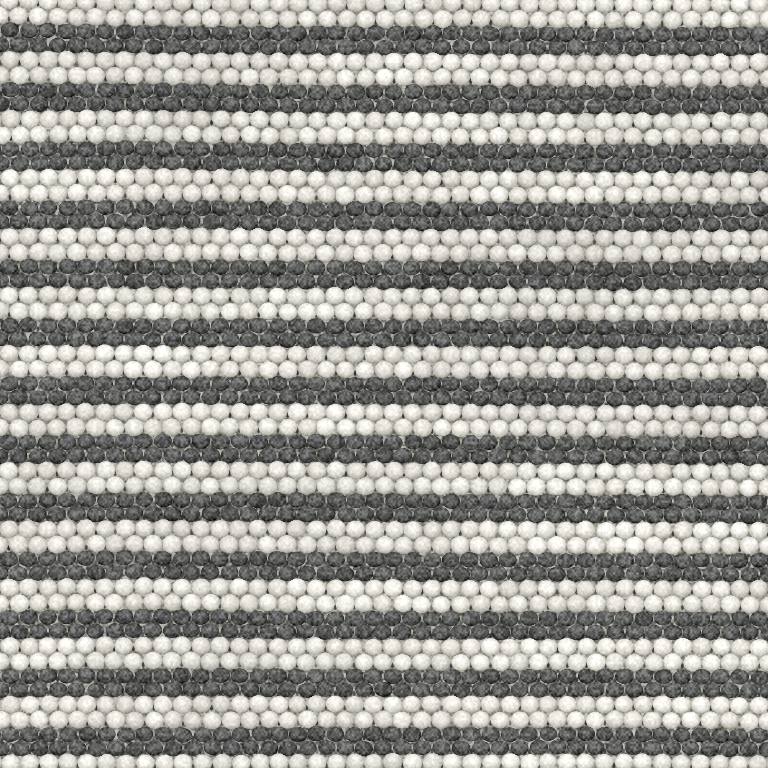
Write a Shadertoy shader that draws this texture.

```glsl
// Striped bubble knit: staggered rows of padded bumps, two cream rows then two
// charcoal rows, over a loose mesh. Each bump is a shaded dome picked from the
// nearest rows; noise adds heathered yarn, stray loops and pinholes.

const float COLUMNS = 40.0;        // bumps across
const float STRIPES = 13.1;        // cream and charcoal pairs down
const float STRIPE_START = 0.887;  // phase of the first full cream stripe
const float CREAM_SHARE = 0.53;    // part of each pair that is cream

const vec3 CREAM_LIT = vec3(0.97, 0.96, 0.935);
const vec3 CREAM_SHADE = vec3(0.63, 0.62, 0.58);
const vec3 CHARCOAL_LIT = vec3(0.41, 0.415, 0.41);
const vec3 CHARCOAL_SHADE = vec3(0.17, 0.17, 0.165);
const vec3 CREAM_MESH = vec3(0.60, 0.59, 0.55);
const vec3 CHARCOAL_MESH = vec3(0.43, 0.43, 0.41);
const vec3 LOOP_LIGHT = vec3(0.80, 0.80, 0.77);
const vec3 HOLE_DARK = vec3(0.20, 0.20, 0.19);

float hash(vec2 p) {
    vec3 q = fract(vec3(p.xyx) * 0.1031);
    q += dot(q, q.yzx + 33.33);
    return fract((q.x + q.y) * q.z);
}

float noise(vec2 p) {
    vec2 i = floor(p), f = fract(p);
    f = f * f * (3.0 - 2.0 * f);
    return mix(mix(hash(i), hash(i + vec2(1, 0)), f.x),
               mix(hash(i + vec2(0, 1)), hash(i + vec2(1, 1)), f.x), f.y);
}

// Fine yarn grain around zero, with faint knitted ribs
float yarnGrain(vec2 p) {
    float ribs = sin(p.x * 1250.0 + 2.0 * sin(p.y * 900.0));
    return noise(p * 300.0) + 0.6 * noise(p * 470.0 + 70.0) - 0.8 + 0.10 * ribs;
}

bool isCream(float row) {
    return mod(row, 4.0) < 2.0;
}

// Height of a row's middle, in stripe pairs
float rowCenter(float row) {
    float part = mod(row, 4.0);
    float center = isCream(row) ? CREAM_SHARE * (part + 0.5) / 2.0
                 : CREAM_SHARE + (1.0 - CREAM_SHARE) * (part - 1.5) / 2.0;
    return floor(row / 4.0) + center;
}

// Lit colour of a dome; d is the offset from its middle over its radius
vec3 domeColor(vec2 d, bool cream, float tone, float grain) {
    float height = sqrt(max(1.0 - dot(d, d), 0.0));
    float light = 0.12 + 0.85 * height - 0.30 * d.y - 0.06 * d.x;
    light = clamp(light + (tone - 0.5) * 0.22, 0.0, 1.08);
    vec3 color = cream ? mix(CREAM_SHADE, CREAM_LIT, light)
                       : mix(CHARCOAL_SHADE, CHARCOAL_LIT, light);
    return color + grain * (cream ? 0.11 : 0.24);
}

void mainImage(out vec4 fragColor, in vec2 fragCoord) {
    vec2 uv = fragCoord / iResolution.xy;
    vec2 p = vec2(uv.x, 1.0 - uv.y);

    // The cloth sags gently to the right and ripples a little
    p.y -= 0.005 * p.x * (1.0 - p.y) + 0.003 * (noise(p * 5.0) - 0.5);
    p.x += 0.004 * (noise(p * 6.0 + 20.0) - 0.5);

    float stripe = p.y * STRIPES - STRIPE_START;
    float pairHeight = COLUMNS / STRIPES;   // in bump widths
    float edge = COLUMNS / iResolution.y;
    float grain = yarnGrain(uv);

    // Mesh ground takes on the colour of its stripe
    float phase = fract(stripe);
    float creamBand = smoothstep(0.0, 0.04, phase)
                    * (1.0 - smoothstep(CREAM_SHARE - 0.04, CREAM_SHARE, phase));
    vec3 color = mix(CHARCOAL_MESH, CREAM_MESH, creamBand) + grain * 0.32;
    float loops = smoothstep(0.62, 0.85, noise(uv * vec2(190.0, 230.0)));
    color = mix(color, LOOP_LIGHT, loops * 0.75);

    // Bumps of the nearest rows; the one closest to its middle wins
    float nearest = 1e3;
    vec3 bump = vec3(0.0);
    for (int k = -1; k <= 1; k++) {
        float row = floor(stripe * 4.0) + float(k);
        bool cream = isCream(row);
        float x = p.x * COLUMNS + 0.5 * mod(row, 2.0);
        float y = (stripe - rowCenter(row)) * pairHeight;
        vec2 id = vec2(floor(x), row + 50.0);
        float tone = hash(id);
        vec2 jitter = 0.07 * (vec2(hash(id + 31.0), hash(id + 67.0)) - 0.5);
        vec2 radius = cream ? vec2(0.49, 0.45) : vec2(0.465, 0.385);
        radius *= 0.97 + 0.07 * hash(id + 11.0);
        vec2 d = (vec2(fract(x) - 0.5, y) + jitter) / radius;

        // Pinhole beside a pale loop, between neighbours in the row
        vec2 gap = vec2(fract(x + 0.5) - 0.5, y - 0.18);
        float gapTone = hash(vec2(floor(x + 0.5), row + 150.0));
        float hole = length(gap / vec2(0.07, 0.13)) - 1.0;
        float loop = length((gap + vec2(0.0, 0.20)) / vec2(0.08, 0.14)) - 1.0;
        color = mix(color, LOOP_LIGHT, 0.6 * (1.0 - smoothstep(-0.4, 0.5, loop)));
        color = mix(color, HOLE_DARK, gapTone * (1.0 - smoothstep(-0.4, 0.5, hole)));

        float reach = length(d);
        if (reach < nearest) {
            nearest = reach;
            bump = domeColor(d, cream, tone, grain);
        }
    }
    float cover = 1.0 - smoothstep(-edge, edge, nearest - 1.0);
    color = mix(color, bump, cover);

    // Slow unevenness of light over the folds
    color *= 0.96 + 0.08 * noise(uv * vec2(4.0, 9.0) + 5.0);
    fragColor = vec4(clamp(color, 0.0, 1.0), 1.0);
}
```
